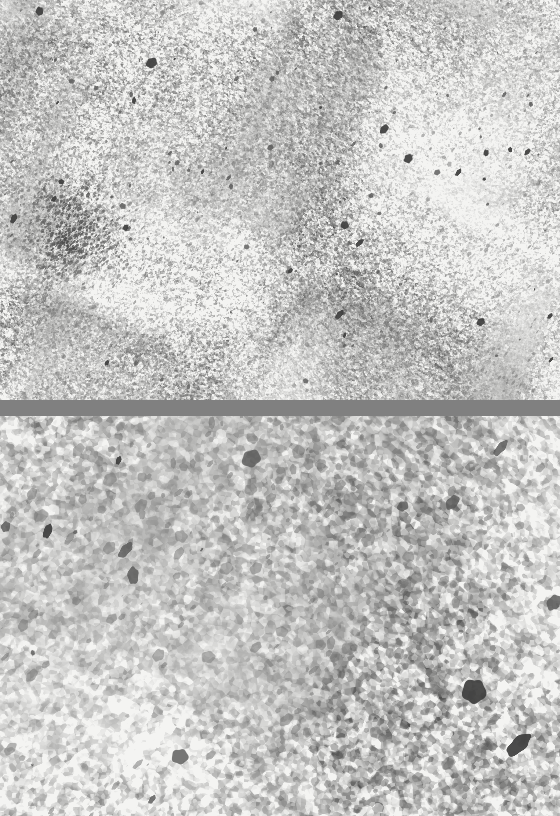
Top, the full canvas; bottom, a detail of the centre.
This texture is drawn by a Shadertoy shader. Its source:

```glsl
// Weathered grey plaster: soft washes of layered sines, broken up by
// cellular grains at several scales, then sprinkled with dark flecks
// and a few larger irregular ink drops.

vec3 hash3(vec2 cell) {
    vec3 q = fract(cell.xyx * vec3(0.1031, 0.1030, 0.0973));
    q += dot(q, q.yxz + 33.33);
    return fract((q.xxy + q.yzz) * q.zyx);
}

mat2 rotation(float angle) {
    float c = cos(angle), s = sin(angle);
    return mat2(c, -s, s, c);
}

// Warped, rotated sines; roughly -0.8 to 0.8
float clouds(vec2 p) {
    float sum = 0.0, amp = 0.5;
    for (int i = 0; i < 6; i++) {
        p = rotation(0.9) * p + 0.8 * sin(1.3 * p.yx + float(i) * 2.1);
        sum += amp * sin(p.x) * sin(p.y);
        p *= 1.8;
        amp *= 0.55;
    }
    return sum;
}

// Cellular grain: each cell has a random tone, blended at its border
float grain(vec2 p) {
    vec2 base = floor(p);
    float sum = 0.0, total = 0.0;
    for (int y = -1; y <= 1; y++)
    for (int x = -1; x <= 1; x++) {
        vec2 cell = base + vec2(x, y);
        vec3 h = hash3(cell);
        vec2 d = cell + h.xy - p;
        float weight = exp(-16.0 * dot(d, d));
        sum += weight * (h.z - 0.5);
        total += weight;
    }
    return sum / max(total, 1e-5);
}

// Scattered ragged ellipses; density sets how many cells hold one
float spatter(vec2 p, float scale, float density, float size) {
    p *= scale;
    vec2 base = floor(p);
    float edge = 0.7 * scale / iResolution.y;
    float cover = 0.0;
    for (int y = -1; y <= 1; y++)
    for (int x = -1; x <= 1; x++) {
        vec2 cell = base + vec2(x, y);
        vec3 h = hash3(cell + scale);
        float present = clamp((density - h.z) / max(density, 0.01), 0.0, 1.0);
        vec2 d = rotation(0.6 + 0.9 * h.x) * (p - cell - 0.25 - 0.5 * h.xy);
        d.y *= 1.0 + 1.3 * h.y * h.y;
        float a = atan(d.y, d.x);
        float ragged = 1.0 + 0.09 * sin(2.0 * a + 6.0 * h.x) + 0.07 * sin(5.0 * a + 9.0 * h.y);
        float radius = size * present * ragged;
        float drop = 1.0 - smoothstep(radius - edge, radius + edge, length(d));
        cover = max(cover, drop * smoothstep(0.0, 0.2, present));
    }
    return cover;
}

float patchAt(vec2 p, vec2 centre, float radius) {
    vec2 d = (p - centre) / radius;
    return exp(-dot(d, d));
}

void mainImage(out vec4 fragColor, in vec2 fragCoord) {
    vec2 p = fragCoord / iResolution.y;

    // Broad tone and the places where dirt gathers
    float wash = clouds(p * 6.0 + 3.0);
    float rough = clouds(p * 8.0 + 21.0);
    float soot = patchAt(p, vec2(0.17, 0.43), 0.12) * (1.0 + 0.5 * rough);
    float murk = patchAt(p, vec2(0.84, 0.36), 0.23);
    float glow = patchAt(p, vec2(1.15, 0.75), 0.18) + patchAt(p, vec2(0.32, 0.28), 0.13);
    float dirt = wash + 0.8 * soot + 0.5 * murk - 0.5 * glow;
    float tone = 0.845 - 0.22 * dirt;

    // Grains, slightly drawn out along gently bending brush strokes
    vec2 bend = p + 0.03 * sin(p.yx * 6.0 + 1.0);
    vec2 along = rotation(-0.5) * bend;
    float chips = 0.13 * grain(along * vec2(80.0, 105.0))
                + 0.27 * grain(along * vec2(160.0, 190.0) + 40.0)
                + 0.20 * grain(p * 290.0 + 90.0);
    tone += chips * clamp(0.95 + 0.8 * rough + 0.4 * murk + 0.4 * soot, 0.4, 1.5);

    // Thin brush strands
    float strands = grain(rotation(-0.35) * bend * vec2(22.0, 150.0) + 70.0);
    tone += 0.12 * strands * smoothstep(-0.1, 0.5, rough);

    // Worn highlights flatten out to near white
    tone = min(tone, 0.955);

    // Fine soot, flecks, then ink drops
    float dust = spatter(bend, 120.0, 0.04 + 0.3 * smoothstep(0.0, 1.0, dirt) + 0.7 * soot, 0.72);
    tone = mix(tone, 0.44 - 0.18 * clamp(soot, 0.0, 1.0), (0.5 + 0.3 * soot) * dust);
    float cluster = smoothstep(0.0, 0.6, clouds(p * 6.0 + 50.0));
    float flecks = spatter(p, 48.0, 0.03 + 0.1 * cluster + 0.2 * soot, 0.36);
    tone = mix(tone, 0.34, 0.8 * flecks);
    float drops = spatter(p, 17.0, 0.08 + 0.2 * cluster, 0.23);
    tone = mix(tone, 0.24, 0.92 * drops);

    fragColor = vec4(tone * vec3(1.0, 1.0, 0.993), 1.0);
}
```
